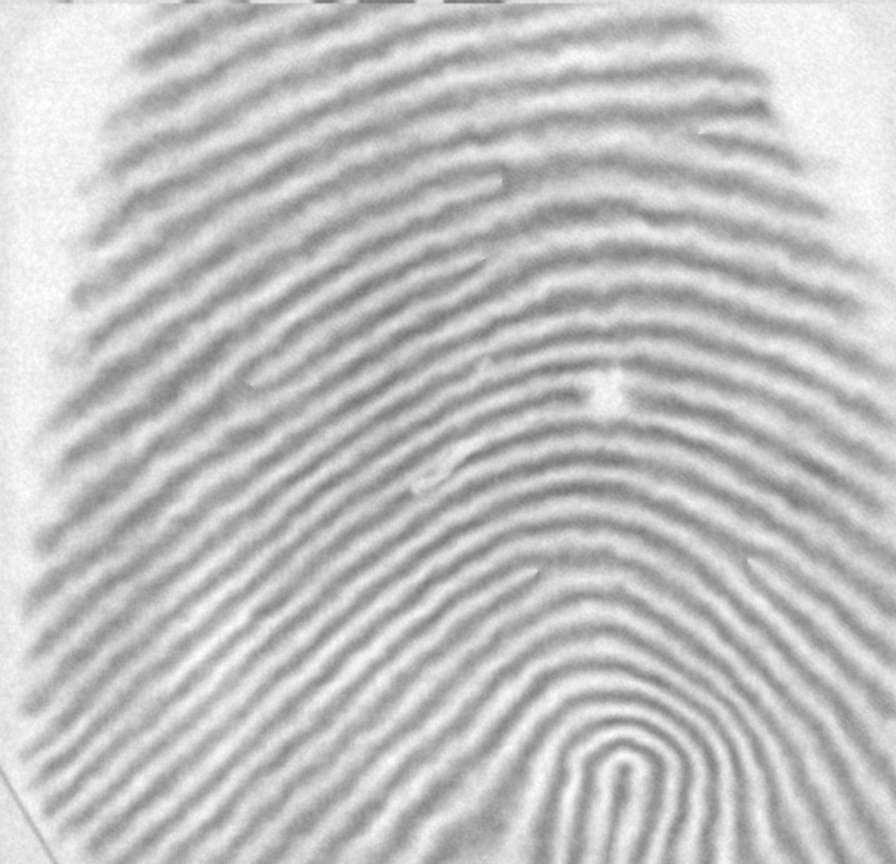
Reproduce this texture procedurally as a WebGL 2 fragment shader.

```glsl
#version 300 es
precision highp float;
uniform vec2 u_resolution;
out vec4 outColor;

const float TAU = 6.2831853;
const float CORE_HEIGHT = 0.108;

float hash(vec2 p) {
  return fract(sin(dot(p, vec2(127.1, 311.7))) * 43758.5453);
}

float noise(vec2 p) {
  vec2 i = floor(p), f = fract(p);
  f = f * f * (3.0 - 2.0 * f);
  return mix(mix(hash(i), hash(i + vec2(1, 0)), f.x),
             mix(hash(i + vec2(0, 1)), hash(i + vec2(1, 1)), f.x), f.y);
}

float signedNoise(vec2 p) { return 2.0 * noise(p) - 1.0; }

float blob(vec2 p, vec2 center, vec2 size) {
  vec2 q = (p - center) / size;
  return exp(-dot(q, q));
}

float segment(vec2 p, vec2 a, vec2 b) {
  vec2 ab = b - a;
  return length(p - a - ab * clamp(dot(p - a, ab) / dot(ab, ab), 0.0, 1.0));
}

float roundedBox(vec2 p, vec2 halfSize, float radius) {
  vec2 q = abs(p) - halfSize + radius;
  return length(max(q, 0.0)) + min(max(q.x, q.y), 0.0) - radius;
}

// Height at p.x of the arch whose apex lies "level" above the core
float archHeight(vec2 p, float level) {
  float axis = 0.676 + 0.047 * exp(-8.0 * level) + 0.13 * smoothstep(0.3, 1.1, level);
  float u = p.x - axis + 0.2 * max(0.16 - p.y, 0.0);
  float steepness = 1.0 + 0.085 / level - 0.5 * smoothstep(0.3, 1.1, level);
  float bend = 1.3 * level / (1.0 + level / 0.54);
  float rightScale = mix(1.2, 0.7, smoothstep(0.05, 0.6, level));
  steepness *= u > 0.0 ? rightScale : 1.0;
  return CORE_HEIGHT + level - steepness * (sqrt(u * u + bend * bend) - bend);
}

// Bisect for the arch that passes through p
float archLevel(vec2 p) {
  float low = 0.0, high = 1.8;
  for (int i = 0; i < 17; i++) {
    float middle = 0.5 * (low + high);
    if (p.y > archHeight(p, middle)) low = middle;
    else high = middle;
  }
  return 0.5 * (low + high);
}

// Hairpin loops with parallel legs around the core
float loopLevel(vec2 p) {
  float leg = p.x - 0.723 + 0.2 * max(CORE_HEIGHT - p.y, 0.0);
  return length(vec2(0.75 * leg, max(p.y - CORE_HEIGHT, 0.0)));
}

// Two opposite phase vortices: a ridge stops at a and resumes at b
float ridgeEndings(vec2 p, vec2 a, vec2 b) {
  vec2 da = p - a, db = p - b;
  return (atan(da.y, da.x) - atan(db.y, db.x)) / TAU;
}

float ridgePhase(vec2 p) {
  float loops = loopLevel(p);
  float level = mix(loops, archLevel(p), smoothstep(0.03, 0.16, loops));
  float above = max(level - 0.5, 0.0);
  float phase = 22.38 - 28.14 * level + 7.33 * above * above / (above + 0.1);
  phase += 0.5 * (1.0 - smoothstep(0.0, 0.08, level));
  phase += ridgeEndings(p, vec2(0.581, 0.79), vec2(0.811, 0.845));
  phase += ridgeEndings(p, vec2(0.56, 0.7), vec2(0.29, 0.554));
  phase += ridgeEndings(p, vec2(0.622, 0.338), vec2(0.865, 0.351));
  return phase + 0.1 * signedNoise(p * 13.0) + 0.09 * signedNoise(p * 50.0);
}

// Coverage of the inked area between its curved left and right sides
float inkMask(vec2 p) {
  float depth = 1.0 - p.y;
  float left = 0.02 + 0.142 * pow(max(1.0 - depth / 0.757, 0.0), 1.5)
             + 0.061 * pow(max((depth - 0.838) / 0.162, 0.0), 2.0);
  float right = 0.832 + 0.23 * (1.0 - pow(max(1.0 - depth / 0.608, 0.0), 2.0));
  float inside = min(p.x - left, right - p.x) + 0.022 * signedNoise(p * 32.0);
  return smoothstep(-0.02, 0.05, inside);
}

// Bare patches where the ink did not take
float scars(vec2 p) {
  vec2 q = p + 0.007 * vec2(signedNoise(p * 60.0), signedNoise(p * 60.0 + 31.0));
  float streak = 1.0 - smoothstep(0.002, 0.014, segment(q, vec2(0.486, 0.439), vec2(0.554, 0.489)));
  float patchy = blob(q, vec2(0.703, 0.547), vec2(0.021, 0.026));
  float fleck = blob(q, vec2(0.561, 0.574), vec2(0.008, 0.012));
  return clamp(0.75 * streak + 1.5 * patchy + 0.6 * fleck, 0.0, 1.0);
}

float paperTone(vec2 p, float aspect) {
  float frame = roundedBox(p - vec2(0.5 * aspect, 0.5), vec2(0.5 * aspect - 0.014, 0.5), 0.11);
  return mix(0.95, 0.905, smoothstep(-0.012, 0.012, frame)) + 0.015 * signedNoise(p * 35.0);
}

float inkTone(vec2 p) {
  float pressure = blob(p, vec2(0.6, 0.6), vec2(0.34, 0.28));
  float base = 0.75 - 0.065 * pressure + 0.035 * signedNoise(p * 9.0) + 0.03 * signedNoise(p * 75.0);
  base -= 0.08 * blob(p, vec2(0.15, 0.37), vec2(0.06, 0.1));
  base -= 0.08 * blob(p, vec2(0.93, 0.44), vec2(0.05, 0.035));
  base += 0.05 * blob(p, vec2(0.26, 0.22), vec2(0.05, 0.16));
  base += 0.04 * blob(p, vec2(0.65, 0.98), vec2(0.25, 0.1));
  float contrast = 0.115 + 0.03 * pressure + 0.045 * signedNoise(p * 24.0);
  contrast += 0.035 * blob(p, vec2(0.68, 0.1), vec2(0.35, 0.25));
  return base - contrast * cos(TAU * ridgePhase(p));
}

void main() {
  vec2 p = gl_FragCoord.xy / u_resolution.y;
  float aspect = u_resolution.x / u_resolution.y;
  float tone = mix(paperTone(p, aspect), inkTone(p), inkMask(p));
  tone = mix(tone, 0.94, scars(p));
  // Trimmed lower left corner with its fold line
  float corner = (p.x - 0.6 * (0.108 - p.y)) / 1.166;
  tone = mix(0.89, tone, smoothstep(-0.004, 0.004, corner));
  tone -= 0.17 * exp(-pow(abs(corner) / 0.004, 2.0));
  // Broken dark strip along the top
  float dashes = smoothstep(0.35, 0.6, noise(vec2(p.x * 32.0, 4.0)));
  float span = smoothstep(0.05, 0.1, p.x) * (1.0 - smoothstep(0.66, 0.72, p.x));
  tone = mix(tone, mix(0.87, 0.5, dashes * span), smoothstep(0.994, 0.998, p.y));
  // Scanner grain on a turned grid
  vec2 turned = mat2(0.8, 0.6, -0.6, 0.8) * p;
  tone += 0.03 * signedNoise(turned * 340.0) + 0.02 * signedNoise(turned * 160.0);
  outColor = vec4(vec3(clamp(tone, 0.0, 1.0)), 1.0);
}
```
